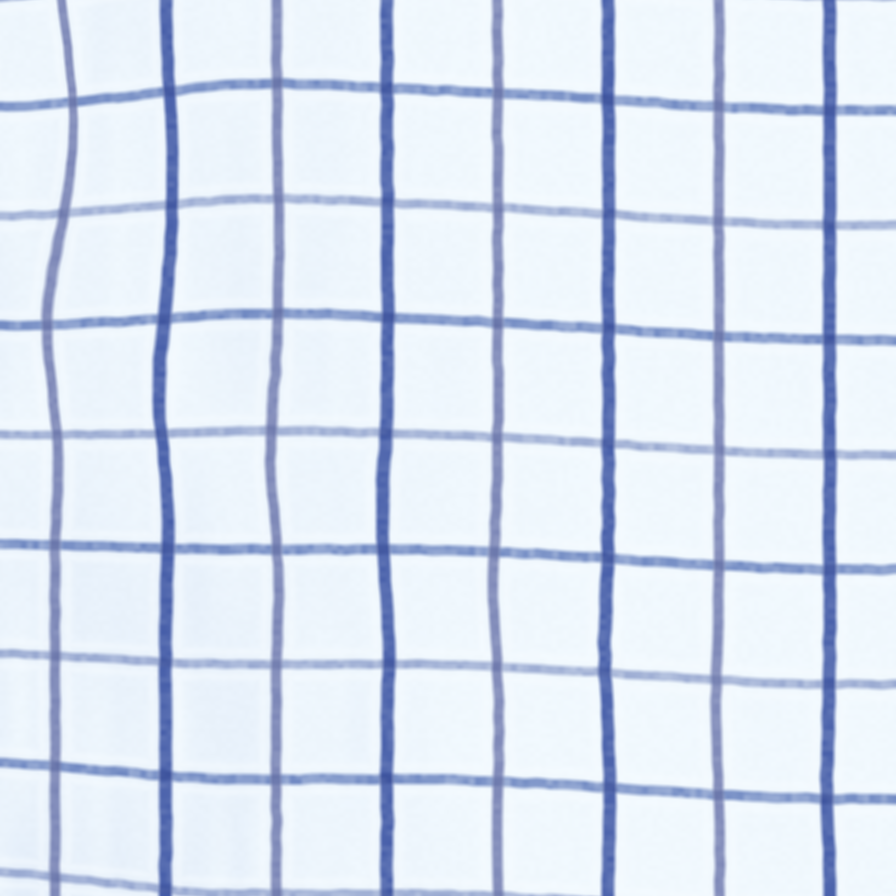
Reproduce this texture procedurally as a Shadertoy shader.

```glsl
// Soft woven cotton check: alternating blue and grey-violet threads on pale cloth, gently rumpled.

const vec3 CLOTH        = vec3(0.945, 0.975, 0.995);
const vec3 CLOTH_SHADE  = vec3(0.885, 0.925, 0.975);
const vec3 WARP_BLUE    = vec3(0.31, 0.40, 0.68);
const vec3 WARP_VIOLET  = vec3(0.51, 0.55, 0.73);
const vec3 WEFT_BLUE    = vec3(0.50, 0.59, 0.79);
const vec3 WEFT_PALE    = vec3(0.64, 0.70, 0.84);

const vec2 PERIOD = vec2(0.1235, 0.128);   // spacing of neighbouring stripes
const vec2 ORIGIN = vec2(0.0615, 0.0024);  // centre of the first stripes

float hash(vec2 p) {
    vec3 q = fract(vec3(p.xyx) * 0.1031);
    q += dot(q, q.yzx + 33.33);
    return fract((q.x + q.y) * q.z);
}

float noise(vec2 p) {
    vec2 cell = floor(p), f = fract(p);
    f = f * f * (3.0 - 2.0 * f);
    return mix(mix(hash(cell), hash(cell + vec2(1, 0)), f.x),
               mix(hash(cell + vec2(0, 1)), hash(cell + vec2(1, 1)), f.x), f.y);
}

float bump(float x, float centre, float width) {
    float t = (x - centre) / width;
    return exp(-t * t);
}

// Sideways shift of the upright stripes: folds that fade to the right.
float sidewaysFold(vec2 p) {
    float trough = 0.67 - 0.58 * p.x;
    float crest = 0.024 * exp(-9.0 * (p.x - 0.065)) * bump(p.y, trough + 0.24, 0.12);
    float dip = 0.010 * exp(-1.3 * p.x) * bump(p.y, trough, 0.085);
    float rebound = 0.004 * bump(p.y, trough - 0.14, 0.07);
    return crest - dip + rebound * exp(-1.5 * p.x);
}

// Downward sag of the level stripes.
float sag(vec2 p) {
    float right = 0.022 * smoothstep(0.45, 0.95, p.x);
    float left = 0.052 * (p.y - 0.52) * (1.0 - smoothstep(-0.04, 0.27, p.x));
    float lift = 0.008 * bump(p.x, 0.31, 0.13) * smoothstep(0.35, 0.65, p.y);
    return right + left - lift;
}

// x: signed distance to the nearest stripe, y: 0 for even stripes and 1 for odd ones.
vec2 stripe(float x, float origin, float period) {
    float t = (x - origin) / period;
    float index = floor(t + 0.5);
    return vec2((t - index) * period, mod(index, 2.0));
}

float softLine(float d, float halfWidth, float blur) {
    return 1.0 - smoothstep(halfWidth - blur, halfWidth + blur, abs(d));
}

void mainImage(out vec4 fragColor, in vec2 fragCoord) {
    vec2 p = fragCoord / iResolution.xy;
    float blur = max(0.0034, 1.0 / iResolution.y);

    // Stripe coordinates on the rumpled cloth, with slightly uneven yarn
    vec2 wobble = vec2(noise(p * vec2(9, 60)), noise(p * vec2(60, 9) + 31.0)) - 0.5;
    vec2 q = p + vec2(-sidewaysFold(p), sag(p)) + 0.0018 * wobble;
    vec2 warp = stripe(q.x, ORIGIN.x, PERIOD.x);
    vec2 weft = stripe(q.y, ORIGIN.y, PERIOD.y);

    // Pale cloth with faint streaks and shade toward the lower left
    float streaks = noise(p * vec2(45, 5)) * 0.6 + noise(p * vec2(7, 6) + 8.0) * 0.6;
    float shade = (1.0 - smoothstep(0.1, 0.65, p.x)) * mix(0.75, 0.35, p.y);
    vec3 color = mix(CLOTH, CLOTH_SHADE, clamp(shade * streaks + 0.08 * streaks, 0.0, 1.0));
    color += 0.010 * (noise(p * vec2(160, 190)) - 0.5);

    // Bright rim beside each stripe
    float rim = max(bump(abs(warp.x), 0.015, 0.005), bump(abs(weft.x), 0.014, 0.005));
    color = mix(color, vec3(0.965, 0.985, 1.0), 0.45 * rim);

    // Yarn coverage, mottled along each thread
    float warpMottle = mix(0.90, 1.04, noise(p * vec2(110, 170)));
    float weftMottle = mix(0.76, 1.12, noise(p * vec2(150, 110) + 17.0));
    float warpCover = softLine(warp.x, mix(0.0058, 0.0071, warp.y), blur) * warpMottle;
    float weftCover = softLine(weft.x, mix(0.0050, 0.0056, weft.y), blur) * weftMottle;

    // Dyes multiply, so crossings darken
    vec3 warpTint = mix(WARP_VIOLET, WARP_BLUE, warp.y) / CLOTH;
    vec3 weftTint = mix(WEFT_PALE, WEFT_BLUE, weft.y) / CLOTH;
    color *= mix(vec3(1.0), warpTint, warpCover);
    color *= mix(vec3(1.0), weftTint, weftCover * (1.0 - 0.6 * warpCover));

    fragColor = vec4(clamp(color, 0.0, 1.0), 1.0);
}
```
